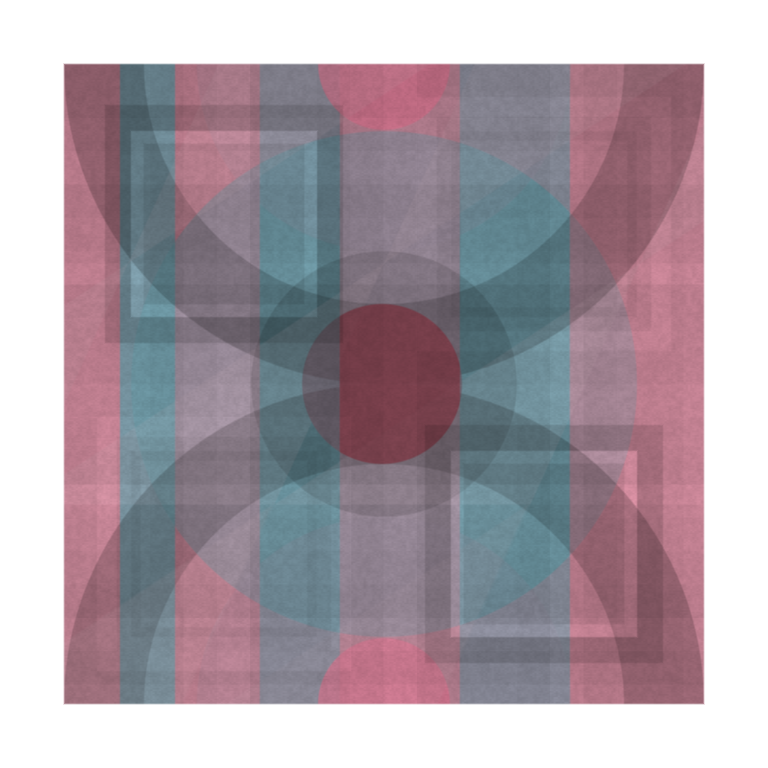
Reproduce this background procedurally as a three.js fragment shader.

```glsl
// Woven geometric print: overlapping discs, stripes, frames and rays on a white page.
#define EDGE 0.004
#define PAGE_SCALE 2.4
#define RAY_ROW 0.377
#define RAY_STEP 0.8
#define SHALLOW 0.66
#define STEEP 2.2
#define GRAIN 0.055
#define PLAID 0.07
#define PINK vec3(0.755, 0.475, 0.540)
#define TEAL vec3(0.395, 0.570, 0.615)
#define WINE vec3(0.460, 0.225, 0.270)
#define ROSE vec3(0.790, 0.420, 0.520)

varying vec2 vUv;

float hash(vec2 p) {
  p = fract(p * vec2(0.1031, 0.1137));
  p += dot(p, p.yx + 33.33);
  return fract((p.x + p.y) * p.x * 17.3);
}

float noise(vec2 p) {
  vec2 i = floor(p), f = fract(p);
  f = f * f * (3.0 - 2.0 * f);
  return mix(mix(hash(i), hash(i + vec2(1.0, 0.0)), f.x),
             mix(hash(i + vec2(0.0, 1.0)), hash(i + vec2(1.0)), f.x), f.y);
}

float inside(float d) { return 1.0 - smoothstep(-EDGE, EDGE, d); }

float disc(vec2 p, float radius) { return inside(length(p) - radius); }

float box(vec2 p, float halfSize) {
  return inside(max(abs(p.x), abs(p.y)) - halfSize);
}

float frame(vec2 p, float halfSize, float width) {
  return box(p, halfSize) - box(p, halfSize - width);
}

float band(float x, float a, float b) {
  return inside(abs(x - 0.5 * (a + b)) - 0.5 * (b - a));
}

// Opposite wedges between a shallow and a steep line.
float rays(vec2 p) {
  float a = inside((p.y - SHALLOW * p.x) / length(vec2(1.0, SHALLOW)));
  float b = inside((p.y - STEEP * p.x) / length(vec2(1.0, STEEP)));
  return a + b - 2.0 * a * b;
}

// Brightness steps between neighbouring woven bands.
float plaid(float x, float seed) {
  float i = floor(x), f = smoothstep(0.97, 1.0, fract(x));
  return mix(hash(vec2(i + 40.0, seed)), hash(vec2(i + 41.0, seed)), f) - 0.5;
}

void main() {
  // The print spans -1 to 1 on both axes.
  vec2 p = (vUv - 0.5) * PAGE_SCALE;

  // Stripes and the large central disc blend pink into teal.
  float leftStripe = band(p.x, -0.825, -0.653);
  float stripe = leftStripe + band(p.x, -0.388, -0.138) + band(p.x, 0.237, 0.581);
  float mainDisc = disc(p, 0.79);
  float tint = mix(0.08 + 0.58 * stripe + 0.2 * leftStripe, 0.5 + 0.46 * stripe, mainDisc);
  tint *= 1.0 - 0.3 * mainDisc * smoothstep(0.575, 0.587, p.x);
  vec3 col = mix(PINK, TEAL, tint);

  // Dark crescents, inner arcs and rose caps at the top and bottom edges.
  for (int i = 0; i < 2; i++) {
    vec2 c = p - vec2(0.0, 1.0 - 2.0 * float(i));
    float inner = disc(c, 0.75);
    col *= 1.0 - 0.2 * (disc(c, 1.0) - inner);
    col *= 1.0 - 0.04 * inner;
    col = mix(col, vec3(0.55, 0.50, 0.57), 0.2 * disc(c, 0.585));
    col = mix(col, ROSE, 0.8 * disc(c, 0.206));
  }

  // Rings around the dark core.
  col *= 1.0 - 0.13 * disc(p, 0.415);
  float core = disc(p + vec2(0.006, 0.0), 0.25);
  col = mix(col, WINE, core * mix(0.9, 0.4, stripe));

  // Paired square frames in the four quadrants.
  for (int i = 0; i < 2; i++) {
    float side = 1.0 - 2.0 * float(i);
    vec2 a = p - vec2(-0.5, 0.5) * side;
    vec2 b = p - vec2(0.5, 0.5) * side;
    col *= 1.0 - 0.13 * frame(a, 0.372, 0.081);
    col *= 1.0 + 0.10 * frame(a, 0.291, 0.040);
    col *= 1.0 + 0.06 * frame(b, 0.397, 0.062);
    col *= 1.0 - 0.05 * frame(b, 0.290, 0.030);
  }

  // Light rays fan out from two staggered rows.
  float light = 0.0;
  float lower = inside(p.y + RAY_ROW);
  for (int i = -1; i <= 1; i++) {
    float x = RAY_STEP * float(i);
    light += rays(p - vec2(x, RAY_ROW)) * (1.0 - 0.6 * lower);
    light += rays(p - vec2(x - 0.35, -RAY_ROW)) * lower * 0.6;
  }
  col = mix(col, vec3(0.76, 0.66, 0.69), 0.11 * light * (1.0 - 0.8 * core));

  // Broad horizontal steps, narrow plaid and fabric grain.
  col *= 0.965 + 0.04 * band(p.y, -RAY_ROW, RAY_ROW) + 0.025 * inside(p.y);
  col *= 1.0 + PLAID * (plaid(p.x * 9.6, 3.0) + plaid(p.y * 9.6, 7.0));
  float weave = noise(p * vec2(150.0, 210.0)) + noise(p * 65.0 + 90.0) - 1.0;
  col *= 1.0 + GRAIN * weave;

  // White margin.
  gl_FragColor = vec4(mix(vec3(1.0), col, box(p, 1.0)), 1.0);
}
```
